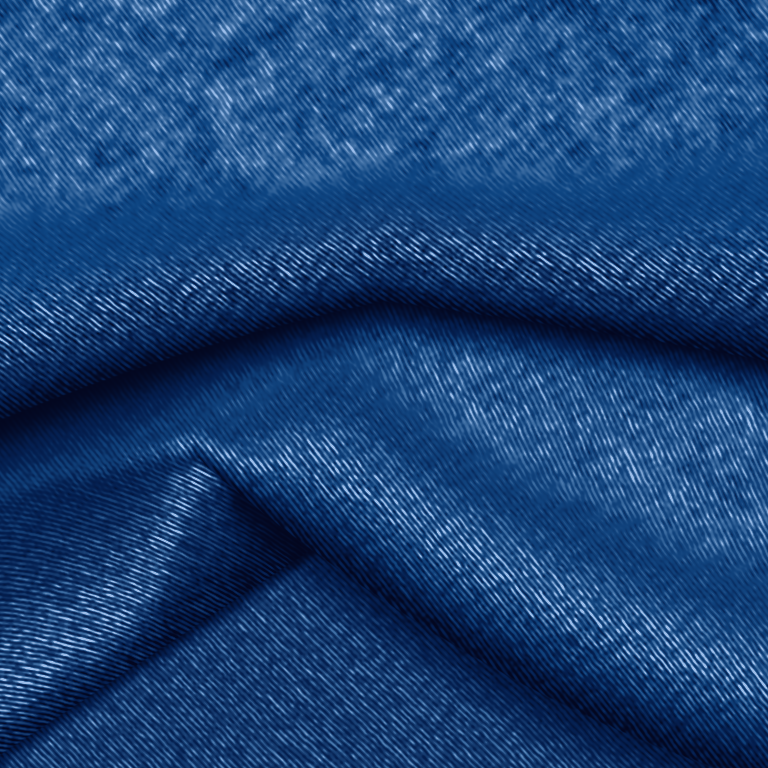
Reproduce this texture procedurally as a WebGL 1 fragment shader.

```glsl
precision highp float;
// Folded blue twill cloth: a broad upper roll, a middle sheet, a diagonal roll,
// a tucked left fold and a flat sheet below. Curves bound the layers, soft
// profiles give each one a tone, and slanted noisy threads add the weave.

uniform vec2 u_resolution;

const float THREADS = 150.0;    // threads across the canvas
const float EDGE = 0.002;       // softness of fold outlines
const float WEAVE_GAIN = 1.05;  // contrast of the threads
const float MOTTLE = 0.20;      // cloudy wear on the flat cloth
const vec2 TUCK = vec2(0.26, 0.40); // where the lower folds part

const vec3 INK = vec3(0.010, 0.025, 0.12);
const vec3 NAVY = vec3(0.015, 0.12, 0.31);
const vec3 BLUE = vec3(0.050, 0.27, 0.51);
const vec3 SLATE = vec3(0.09, 0.23, 0.43);
const vec3 STEEL = vec3(0.23, 0.42, 0.63);
const vec3 SHEEN = vec3(0.62, 0.75, 0.92);

float hash(vec2 p) {
  return fract(sin(dot(p, vec2(127.1, 311.7))) * 43758.5453);
}

float noise(vec2 p) {
  vec2 i = floor(p), f = fract(p);
  f = f * f * (3.0 - 2.0 * f);
  return mix(mix(hash(i), hash(i + vec2(1.0, 0.0)), f.x),
             mix(hash(i + vec2(0.0, 1.0)), hash(i + vec2(1.0, 1.0)), f.x), f.y);
}

float fbm(vec2 p) {
  float sum = 0.0, gain = 0.5;
  for (int i = 0; i < 4; i++) {
    sum += gain * noise(p);
    p = p * 2.1 + 7.3;
    gain *= 0.5;
  }
  return sum;
}

float bump(float x, float center, float width) {
  float d = (x - center) / width;
  return exp(-d * d);
}

// Threads running along the given angle, broken into short bright stitches
float twill(vec2 p, float angle) {
  vec2 along = vec2(cos(angle), sin(angle));
  vec2 q = vec2(dot(p, along), dot(p, vec2(-along.y, along.x))) * THREADS;
  q.y += 0.8 * noise(q * 0.06) + 0.22 * noise(q * 0.5);
  float row = floor(q.y);
  float thread = 0.5 - 0.5 * cos(6.28318 * q.y);
  float stitch = noise(vec2(q.x * 0.8 + 3.7 * row, row * 7.3));
  float grain = noise(q * vec2(1.5, 1.9) + 31.0) - 0.5;
  return thread * (0.35 + 1.2 * stitch) - 0.46 + 0.5 * grain;
}

// Lower outline of the upper roll
float upperEdge(float x) {
  float d = abs(x - 0.5);
  return 0.608 - (x < 0.5 ? 0.21 * d + 0.20 * d * d : 0.13 * d + 0.05 * d * d);
}

// Lower outline of the diagonal roll, easing out to the left of the tuck
float rollEdge(float x) {
  float s = x - TUCK.x;
  return TUCK.y + (s > 0.0 ? -0.85 * s + 0.38 * s * s : 0.3 * s);
}

vec3 clothColor(float t, float slate) {
  vec3 c = mix(INK, NAVY, smoothstep(0.0, 0.25, t));
  c = mix(c, mix(BLUE, SLATE, slate), smoothstep(0.22, 0.5, t));
  c = mix(c, STEEL, smoothstep(0.48, 0.73, t));
  return mix(c, SHEEN, smoothstep(0.70, 1.02, t));
}

// Each layer returns its finished tone, weave included
float upperCloth(vec2 p, float wear) {
  float u = (p.y - upperEdge(p.x)) / (0.068 + 0.16 * pow(p.x - 0.5, 2.0));
  float crest = bump(u, 1.0, 0.55);
  float sheet = smoothstep(1.9, 3.1, u);
  float tone = 0.07 + 0.15 * smoothstep(0.0, 0.5, u) + 0.23 * smoothstep(0.8, 1.8, u);
  tone += 0.25 * crest + sheet * (0.16 + 2.0 * MOTTLE * wear);
  tone -= 0.07 * sheet * smoothstep(0.4, 1.0, p.x) * smoothstep(0.75, 1.0, p.y);
  float amp = 0.12 + 0.46 * crest + 0.12 * sheet;
  return tone + amp * WEAVE_GAIN * mix(twill(p, -0.64), twill(p, -0.92), sheet);
}

float middleCloth(vec2 p, float wear) {
  float v = (p.y - rollEdge(p.x)) / (0.025 + 0.1 * smoothstep(0.26, 0.46, p.x));
  float reach = mix(0.11, 0.075, smoothstep(0.1, 0.5, p.x));
  float shade = smoothstep(-0.012, reach, upperEdge(p.x) - p.y);
  float crest = bump(v, 1.0, 0.54) * smoothstep(0.05, 0.27, p.x);
  float sheet = smoothstep(1.7, 2.6, v) * smoothstep(0.1, 0.6, p.x);
  float body = max(smoothstep(0.0, 0.5, v), 1.0 - smoothstep(0.2, 0.275, p.x));
  float tone = 0.08 + 0.13 * body + 0.19 * smoothstep(0.5, 1.6, v);
  tone += 0.32 * crest + sheet * (0.21 + 1.3 * MOTTLE * wear);
  float amp = 0.14 + 0.38 * crest + 0.20 * sheet;
  float weave = mix(twill(p, -0.90), twill(p, -1.12), sheet);
  return (tone + amp * WEAVE_GAIN * weave) * mix(0.03, 1.0, shade);
}

float leftFold(vec2 p, float rise) {
  float ridge = 0.078 + 0.13 * smoothstep(0.17, 0.27, p.x);
  float crest = bump(rise, ridge, rise < ridge ? 0.052 : 0.10);
  float tone = 0.13 + 0.18 * smoothstep(0.0, 0.1, rise) + 0.29 * crest;
  tone += 0.14 * bump(p.x, 0.0, 0.06) * smoothstep(0.28, 0.36, p.y);
  float tuckShade = smoothstep(0.265, 0.32, p.x);
  float nearRoll = smoothstep(0.0, 0.08, rollEdge(p.x) - p.y);
  vec2 bent = p + vec2(0.0, 0.8 * p.x * p.x);
  float amp = 0.27 + 0.30 * crest;
  tone += amp * WEAVE_GAIN * twill(bent, -0.1);
  return tone * mix(1.0, 0.15 + 0.6 * nearRoll, tuckShade);
}

float lowerCloth(vec2 p, float rise) {
  float rollShade = smoothstep(-0.015, 0.09, rollEdge(p.x) - p.y);
  float foldShade = smoothstep(-0.005, 0.03, -rise);
  float tone = 0.46 + 0.36 * WEAVE_GAIN * twill(p, -0.78);
  return tone * mix(0.3, 1.0, rollShade) * mix(0.2, 1.0, foldShade);
}

void main() {
  vec2 p = gl_FragCoord.xy / u_resolution;
  float wear = fbm(p * vec2(20.0, 25.0) + 3.0) - 0.47;
  wear += 0.7 * (noise(p * 85.0) - 0.5);
  float rise = p.y - (0.017 + 0.66 * p.x);

  // Layers from the bottom sheet upward
  float tone = lowerCloth(p, rise);
  tone = mix(tone, leftFold(p, rise), smoothstep(-EDGE, EDGE, rise));
  float rollSoft = mix(0.07, EDGE, smoothstep(0.18, 0.275, p.x));
  float overRoll = smoothstep(-rollSoft, rollSoft, p.y - rollEdge(p.x));
  tone = mix(tone, middleCloth(p, wear), overRoll);
  float height = p.y - upperEdge(p.x);
  float overUpper = smoothstep(-EDGE, EDGE, height);
  tone = mix(tone, upperCloth(p, wear), overUpper);

  // Folded parts are greyer than the flat cloth
  float slate = mix(0.85, 0.3, overRoll);
  slate = mix(slate, 0.85 * bump(height, 0.06, 0.06), overUpper);
  gl_FragColor = vec4(clothColor(tone, slate), 1.0);
}
```
